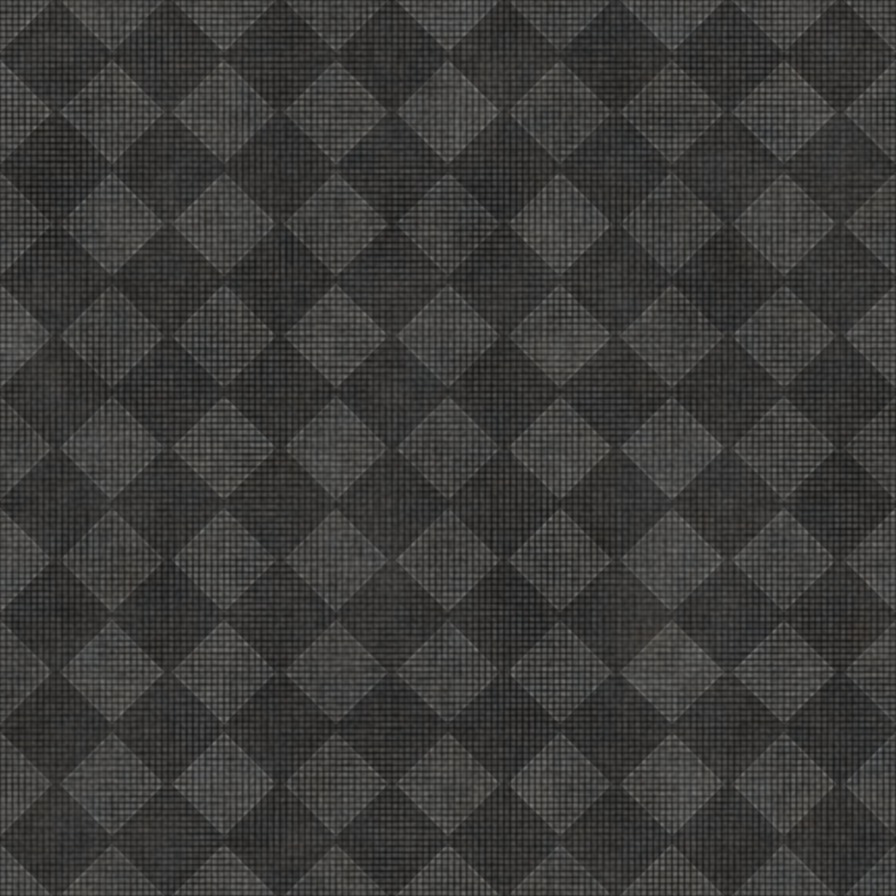
A WebGL 2 fragment shader for this pattern:

```glsl
#version 300 es
precision highp float;
// Worn dark cloth: an 8 by 8 lattice of pale diamonds with thin light rims,
// under a fine woven mesh. Wrapping gradient noise adds blotches, streaks,
// grain and a faint shift of tint; every period is whole, so it tiles.

uniform vec2 u_resolution;
out vec4 fragColor;

const float REPEATS = 8.0;          // diamonds across and down
const float HALF_DIAGONAL = 0.47;   // in cells; 0.5 would make tips touch
const float RIM_WIDTH = 0.024;      // in cells
const float RIM_GAIN = 0.040;
const float THREADS = 144.0;        // mesh lines across and down
const float THREAD_DEPTH = 0.33;
const float THREAD_VARIATION = 0.6;
const float BLOTCH = 0.12;
const float STREAK = 0.14;
const float GRAIN = 0.27;
const float TINT = 0.009;
const float CELL_VARIATION = 0.06;
const vec3 DARK_CLOTH = vec3(0.266, 0.262, 0.257);
const vec3 PALE_CLOTH = vec3(0.346, 0.343, 0.335);
const vec3 WARM_SHIFT = vec3(1.0, 0.1, -0.9);
const float TAU = 6.283185;

uint mixBits(uint n) {
    n = (n ^ (n >> 16)) * 0x7feb352du;
    n = (n ^ (n >> 15)) * 0x846ca68bu;
    return n ^ (n >> 16);
}

float hash(vec2 cell, float seed) {
    uint n = mixBits(uint(cell.x) + mixBits(uint(cell.y) + mixBits(uint(seed))));
    return float(n >> 8) / 16777216.0;
}

float cornerSlope(vec2 corner, vec2 offset, vec2 period, float seed) {
    float angle = TAU * hash(mod(corner, period), seed);
    return dot(vec2(cos(angle), sin(angle)), offset);
}

// Gradient noise, about -0.7 to 0.7, wrapping after one canvas.
float wrapNoise(vec2 uv, vec2 period, float seed) {
    vec2 p = uv * period;
    vec2 i = floor(p);
    vec2 f = p - i;
    vec2 s = f * f * f * (f * (f * 6.0 - 15.0) + 10.0);
    vec2 e = vec2(1.0, 0.0);
    float low = mix(cornerSlope(i, f, period, seed),
                    cornerSlope(i + e.xy, f - e.xy, period, seed), s.x);
    float high = mix(cornerSlope(i + e.yx, f - e.yx, period, seed),
                     cornerSlope(i + e.xx, f - e.xx, period, seed), s.x);
    return mix(low, high, s.y);
}

float wrapFbm(vec2 uv, float period, float seed) {
    float sum = 0.0;
    float gain = 1.0;
    for (int octave = 0; octave < 4; octave++) {
        sum += gain * wrapNoise(uv, vec2(period), seed + float(octave));
        period *= 2.0;
        gain *= 0.7;
    }
    return sum;
}

// Soft dark thread lines; x holds the vertical set, y the horizontal set.
vec2 threadLines(vec2 uv) {
    vec2 wave = 0.5 + 0.5 * cos(TAU * uv * THREADS);
    return wave * wave;
}

void main() {
    vec2 uv = gl_FragCoord.xy / u_resolution;
    float pixel = REPEATS / min(u_resolution.x, u_resolution.y);

    // Diamonds centred on the lattice points
    vec2 lattice = uv * REPEATS + 0.5;
    vec2 cell = mod(floor(lattice), REPEATS);
    vec2 local = abs(fract(lattice) - 0.5);
    float edge = (local.x + local.y - HALF_DIAGONAL) * 0.7071;
    float inside = 1.0 - smoothstep(-pixel, pixel, edge);
    float rimDistance = abs(edge + 0.5 * RIM_WIDTH) - 0.5 * RIM_WIDTH;
    float rim = 1.0 - smoothstep(-0.6 * pixel, 0.6 * pixel, rimDistance);

    vec3 color = mix(DARK_CLOTH, PALE_CLOTH, inside);
    color *= 1.0 + CELL_VARIATION * (hash(cell, 3.0) - 0.5) * inside;
    color += RIM_GAIN * rim * (1.0 + 0.8 * wrapNoise(uv, vec2(24.0), 5.0));

    // Mesh whose two directions fade in and out separately
    vec2 strength = vec2(wrapFbm(uv, 6.0, 11.0), wrapFbm(uv, 6.0, 21.0));
    strength = THREAD_DEPTH * clamp(1.0 + THREAD_VARIATION * strength, 0.2, 1.8);
    vec2 weave = 1.0 - strength * threadLines(uv);
    color *= weave.x * weave.y;

    // Wear: blotches, upright and level streaks, fine grain
    float wear = BLOTCH * wrapFbm(uv, 7.0, 31.0);
    wear += STREAK * wrapNoise(uv, vec2(128.0, 24.0), 41.0);
    wear += STREAK * wrapNoise(uv, vec2(24.0, 128.0), 43.0);
    wear += GRAIN * wrapNoise(uv, vec2(180.0), 47.0);
    color *= 1.0 + wear;

    // Faint drift between brown and blue
    color += TINT * WARM_SHIFT * wrapFbm(uv, 16.0, 51.0);

    fragColor = vec4(clamp(color, 0.0, 1.0), 1.0);
}
```
